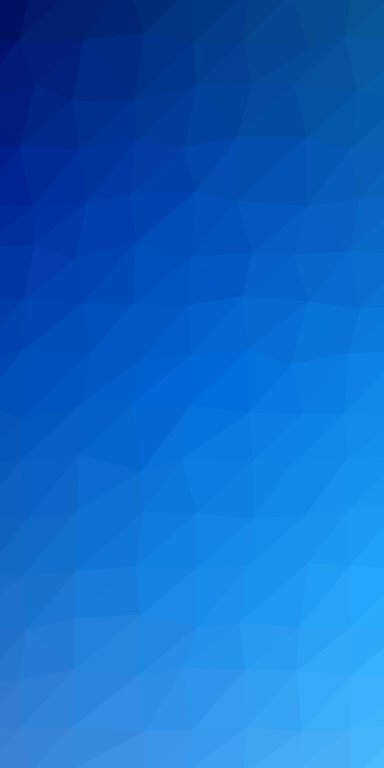
Write a Shadertoy shader that draws this background.

```glsl
// Low-poly backdrop: a jittered grid of triangles, navy at the upper left
// to sky blue at the lower right. Each facet takes the gradient colour at its
// centroid; signed edge distances give antialiased facet coverage.

#define GRID vec2(7.05, 14.55)
#define GRID_OFFSET vec2(0.495, 0.795)
#define JITTER 0.18
#define RISING_BIAS 1.25
#define FACET_FLATNESS 1.0
#define FACET_VARIATION 0.007

vec2 hash22(vec2 p) {
    vec3 q = fract(p.xyx * vec3(0.1031, 0.1030, 0.0973) + 0.37);
    q += dot(q, q.yzx + 33.33);
    return fract((q.xx + q.yz) * q.zy);
}

// Five colours from bottom to top, blended between neighbours.
vec3 fiveStops(vec3 a, vec3 b, vec3 c, vec3 d, vec3 e, float t) {
    vec3 color = mix(a, b, clamp(t * 4.0, 0.0, 1.0));
    color = mix(color, c, clamp(t * 4.0 - 1.0, 0.0, 1.0));
    color = mix(color, d, clamp(t * 4.0 - 2.0, 0.0, 1.0));
    return mix(color, e, clamp(t * 4.0 - 3.0, 0.0, 1.0));
}

// Three vertical gradients blended across the width.
vec3 gradientColor(vec2 uv) {
    uv = clamp(uv, -0.05, 1.05);
    vec3 left = fiveStops(vec3(0.24, 0.51, 0.84), vec3(0.08, 0.42, 0.77),
                          vec3(0.00, 0.30, 0.71), vec3(0.00, 0.145, 0.58),
                          vec3(0.00, 0.06, 0.37), uv.y);
    vec3 middle = fiveStops(vec3(0.24, 0.61, 0.93), vec3(0.08, 0.53, 0.90),
                            vec3(0.00, 0.41, 0.85), vec3(0.00, 0.28, 0.69),
                            vec3(0.00, 0.20, 0.49), uv.y);
    vec3 right = fiveStops(vec3(0.30, 0.73, 1.00), vec3(0.13, 0.65, 0.98),
                           vec3(0.05, 0.52, 0.91), vec3(0.03, 0.38, 0.74),
                           vec3(0.03, 0.33, 0.58), uv.y);
    vec3 color = mix(left, middle, min(uv.x * 2.0, 1.0));
    return mix(color, right, max(uv.x * 2.0 - 1.0, 0.0));
}

vec2 gridVertex(vec2 id) {
    return id + (hash22(id + 19.0) * 2.0 - 1.0) * JITTER;
}

// Signed distance to the line a-b, positive on its left side.
float edgeDistance(vec2 p, vec2 a, vec2 b) {
    vec2 along = normalize(b - a);
    return dot(p - a, vec2(-along.y, along.x));
}

// Adds one counter-clockwise facet: colour in rgb, coverage in a.
void addFacet(inout vec4 sum, vec2 p, vec2 a, vec2 b, vec2 c, float pixel) {
    float inside = min(edgeDistance(p, a, b),
                       min(edgeDistance(p, b, c), edgeDistance(p, c, a)));
    float coverage = clamp(0.5 + inside / pixel, 0.0, 1.0);
    vec2 center = (a + b + c) / 3.0;
    vec2 samplePoint = mix(p, center, FACET_FLATNESS);
    vec3 color = gradientColor((samplePoint + GRID_OFFSET) / GRID);
    color += (hash22(center * 7.0).x - 0.5) * 2.0 * FACET_VARIATION;
    sum += vec4(color, 1.0) * coverage;
}

void mainImage(out vec4 fragColor, in vec2 fragCoord) {
    vec2 p = fragCoord / iResolution.xy * GRID - GRID_OFFSET;
    float pixel = GRID.y / iResolution.y;
    vec4 sum = vec4(0.0);

    // Jittered facets can reach into the neighbouring cells.
    for (int y = -1; y <= 1; y++) {
        for (int x = -1; x <= 1; x++) {
            vec2 cell = floor(p) + vec2(x, y);
            vec2 a = gridVertex(cell);
            vec2 b = gridVertex(cell + vec2(1.0, 0.0));
            vec2 c = gridVertex(cell + vec2(1.0, 1.0));
            vec2 d = gridVertex(cell + vec2(0.0, 1.0));

            // Split along the shorter diagonal, favouring the rising one.
            if (distance(a, c) < distance(b, d) * RISING_BIAS) {
                addFacet(sum, p, a, b, c, pixel);
                addFacet(sum, p, a, c, d, pixel);
            } else {
                addFacet(sum, p, a, b, d, pixel);
                addFacet(sum, p, b, c, d, pixel);
            }
        }
    }
    vec3 color = sum.rgb / max(sum.a, 0.001);
    fragColor = vec4(clamp(color, 0.0, 1.0), 1.0);
}
```
